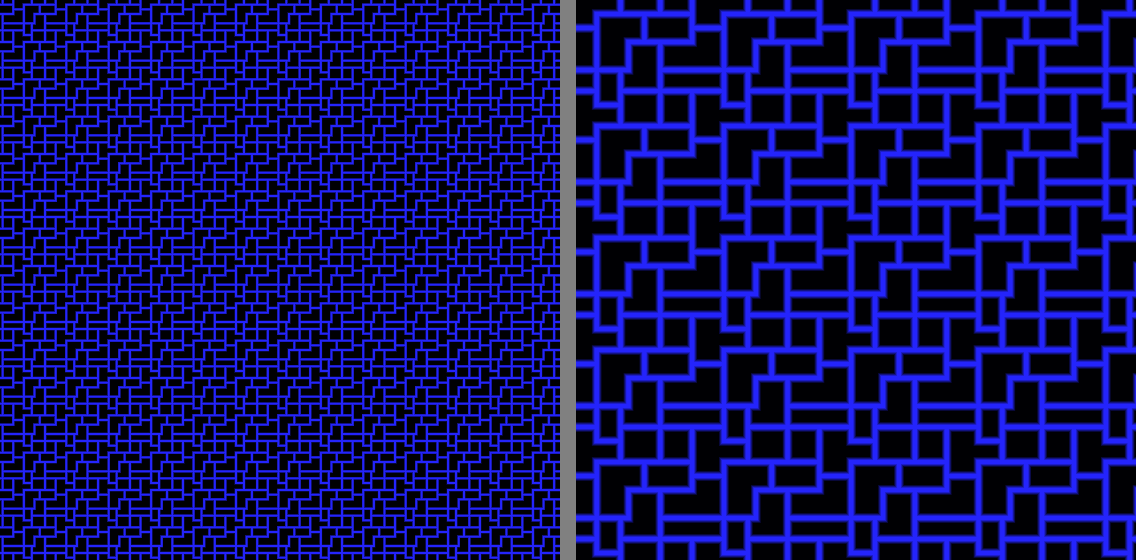
Left: the whole. Right: its middle third, enlarged.
Write a Shadertoy shader that draws this pattern.

```glsl
// A dense maze of blue strokes on black, made from one rectangular tile.
// Each tile lies on a 16 x 16 grid and holds six horizontal and six vertical
// strokes; distances wrap around the tile so strokes join their neighbours.

#define REPEATS vec2(13.2, 15.0)      // tiles across and down
#define GRID 16.0                     // grid steps per tile side
#define TILE_START vec2(9.0, 2.0)     // first tile corner, in grid steps
#define HALF_WIDTH 0.0021             // half the stroke width, canvas units
#define EDGE_SOFTNESS 0.00104         // half the edge ramp, canvas units
#define LINE_COLOR vec3(0.14, 0.14, 0.99)
#define GROUND_COLOR vec3(0.0, 0.0, 0.01)

// Strokes as (fixed coordinate, start, end), in grid steps, y downwards
const vec3 ROWS[6] = vec3[6](
    vec3(0, 0, 12), vec3(2, 12, 16), vec3(4, 4, 12),
    vec3(8, 8, 20), vec3(11, 3, 16), vec3(13, 0, 3));
const vec3 COLUMNS[6] = vec3[6](
    vec3(0, 0, 13), vec3(3, 8, 16), vec3(4, 4, 8),
    vec3(6, 0, 4), vec3(8, 4, 16), vec3(12, 11, 20));

// Distance to the nearest wrapped copy of a square-ended stroke
float strokeDistance(vec2 p, vec2 start, vec2 end, vec2 stepSize) {
    vec2 offset = p - 0.5 * (start + end);
    offset -= GRID * round(offset / GRID);
    vec2 outside = (abs(offset) - 0.5 * (end - start)) * stepSize;
    return max(outside.x, outside.y) - HALF_WIDTH;
}

float mazeDistance(vec2 p, vec2 stepSize) {
    float nearest = 1.0;
    for (int i = 0; i < 6; i++) {
        vec3 row = ROWS[i];
        vec3 column = COLUMNS[i];
        nearest = min(nearest, strokeDistance(p, row.yx, row.zx, stepSize));
        nearest = min(nearest, strokeDistance(p, column.xy, column.xz, stepSize));
    }
    return nearest;
}

void mainImage(out vec4 fragColor, in vec2 fragCoord) {
    // Canvas position with y running down from the top edge
    vec2 canvas = fragCoord / iResolution.y;
    canvas.y = 1.0 - canvas.y;

    vec2 stepSize = 1.0 / (REPEATS * GRID);
    vec2 gridPos = canvas / stepSize - TILE_START;
    float dist = mazeDistance(gridPos, stepSize);

    // Linear edge ramp, never narrower than a pixel
    float ramp = max(EDGE_SOFTNESS, 0.5 / iResolution.y);
    float coverage = clamp(0.5 - 0.5 * dist / ramp, 0.0, 1.0);
    fragColor = vec4(mix(GROUND_COLOR, LINE_COLOR, coverage), 1.0);
}
```
